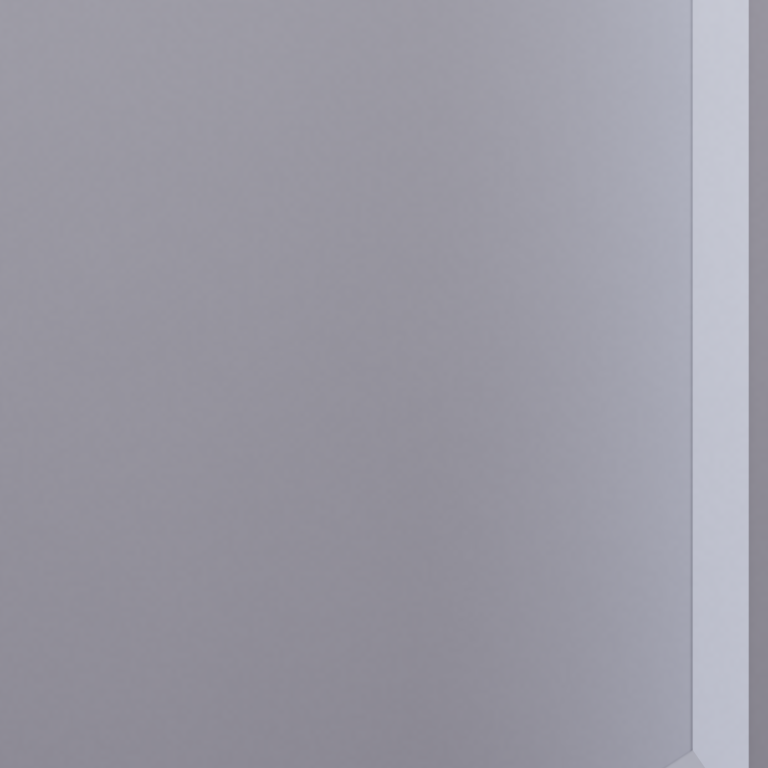
Give the GLSL for this texture, as a Shadertoy shader.

```glsl
// A satin grey panel with a soft glow toward a pale bevelled strip on the right.
// Built from vertical gradients, smooth-edged half planes for the bevel and its
// mitred lower corner, and faint value noise for the painted grain.

#define STRIP_LEFT 0.902
#define STRIP_RIGHT 0.975
#define CORNER_HEIGHT 0.0235
#define GLOW_START 0.52
#define GLOW_POWER 1.7
#define SEAM_WIDTH 0.0022
#define SEAM_DARKNESS 0.09
#define GRAIN_SCALE 150.0
#define GRAIN_AMOUNT 0.008

float hash(vec2 p) {
    return fract(sin(dot(p, vec2(127.1, 311.7))) * 43758.5453);
}

float valueNoise(vec2 p) {
    vec2 cell = floor(p);
    vec2 f = fract(p);
    f = f * f * (3.0 - 2.0 * f);
    float low = mix(hash(cell), hash(cell + vec2(1.0, 0.0)), f.x);
    float high = mix(hash(cell + vec2(0.0, 1.0)), hash(cell + vec2(1.0, 1.0)), f.x);
    return mix(low, high, f.y);
}

// Coverage of the side where the signed distance is positive.
float coverage(float d, float blur) {
    return smoothstep(-blur, blur, d);
}

vec3 panelColor(vec2 uv) {
    vec3 color = mix(vec3(0.555, 0.545, 0.588), vec3(0.618, 0.612, 0.652), uv.y);
    // Slightly darker toward the lower middle
    color -= 0.010 * smoothstep(0.1, 0.6, uv.x) * (1.0 - 0.5 * uv.y);
    // Cool light gathering beside the strip
    float glow = pow(clamp((uv.x - GLOW_START) / (STRIP_LEFT - GLOW_START), 0.0, 1.0), GLOW_POWER);
    return color + glow * vec3(0.086, 0.101, 0.112);
}

vec3 stripColor(vec2 uv) {
    float across = (uv.x - STRIP_LEFT) / (STRIP_RIGHT - STRIP_LEFT);
    vec3 color = mix(vec3(0.735, 0.745, 0.797), vec3(0.775, 0.784, 0.828), uv.y);
    return color + 0.012 * (across - 0.5);
}

void mainImage(out vec4 fragColor, in vec2 fragCoord) {
    vec2 uv = fragCoord / iResolution.xy;
    float blur = 1.0 / iResolution.y;

    // Panel, with a thin shaded seam against the strip
    vec3 color = panelColor(uv);
    float seam = (uv.x - STRIP_LEFT + 0.001) / SEAM_WIDTH;
    color -= SEAM_DARKNESS * exp(-seam * seam);

    // Pale strip and the shaded wall beyond it
    color = mix(color, stripColor(uv), coverage(uv.x - STRIP_LEFT, blur));
    vec3 wall = mix(vec3(0.530, 0.520, 0.560), vec3(0.595, 0.585, 0.625), uv.y);
    wall -= 0.025 * exp(-max(uv.x - STRIP_RIGHT, 0.0) / 0.004);
    color = mix(color, wall, coverage(uv.x - STRIP_RIGHT, blur));

    // Mitred lower facet, bounded by two slanting edges
    float side = uv.x - STRIP_LEFT;
    float roof = CORNER_HEIGHT - max(-0.65 * side, 1.45 * side);
    float facet = coverage(roof - uv.y, 1.3 * blur);
    float edge = (roof - uv.y) / SEAM_WIDTH;
    color = mix(color, vec3(0.675, 0.680, 0.725), facet);
    color -= 0.035 * exp(-edge * edge) * step(side, 0.0);

    // Fine grain over broad, faint mottling
    float grain = valueNoise(uv * GRAIN_SCALE) - 0.5;
    float mottling = valueNoise(uv * 9.0) - 0.5;
    color += GRAIN_AMOUNT * (grain + 0.5 * mottling);

    fragColor = vec4(color, 1.0);
}
```
